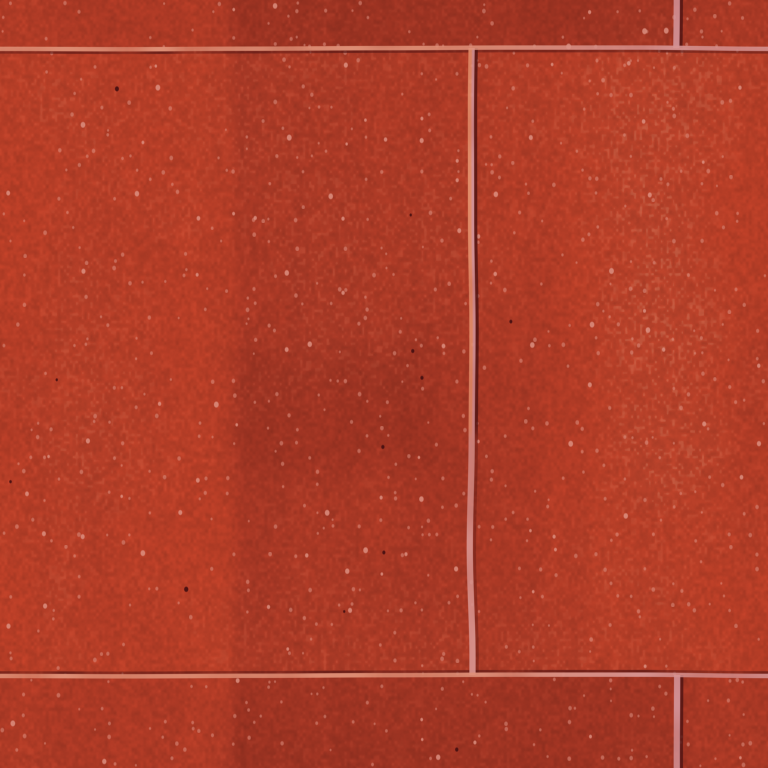
Write a WebGL 2 fragment shader that draws this texture.

```glsl
#version 300 es
precision highp float;
// Red sandstone cladding: one tall course and one low course per tile, each with
// a single upright joint. Thin pale mortar lines carry a dark edge; the stone is
// shaded by broad stains, periodic value noise, fine grain and scattered flecks.
uniform vec2 u_resolution;
out vec4 outColor;

const vec3 STONE_LIGHT = vec3(0.715, 0.240, 0.150);
const vec3 STONE_MID   = vec3(0.645, 0.212, 0.140);
const vec3 STONE_DARK  = vec3(0.570, 0.180, 0.120);
const vec3 DUST        = vec3(0.740, 0.390, 0.290);
const vec3 FLECK       = vec3(0.860, 0.560, 0.500);
const vec3 MORTAR_WARM = vec3(0.890, 0.560, 0.420);
const vec3 MORTAR_PINK = vec3(0.830, 0.580, 0.600);
const vec3 SHADOW      = vec3(0.300, 0.070, 0.070);

const float BED_LOW = 0.121;      // height of the lower bed joint
const float TALL = 0.8165;        // height of the tall course
const float TALL_JOINT = 0.6135;  // upright joint of the tall course
const float LOW_JOINT = 0.880;    // upright joint of the low course

// Integer hash of a lattice cell, giving 0..1
float hash(vec2 cell, uint seed) {
  uvec2 q = uvec2(ivec2(cell));
  uint h = q.x * 1597334677u ^ q.y * 3812015801u ^ seed * 2798796415u;
  h = (h ^ (h >> 16)) * 2246822519u;
  h = (h ^ (h >> 13)) * 3266489917u;
  return float((h ^ (h >> 16)) >> 8) / 16777216.0;
}

// Value noise that wraps over the unit square
float noise(vec2 uv, vec2 cells, uint seed) {
  vec2 p = uv * cells, i = floor(p), f = fract(p);
  f = f * f * (3.0 - 2.0 * f);
  vec2 a = mod(i, cells), b = mod(i + 1.0, cells);
  return mix(mix(hash(a, seed), hash(vec2(b.x, a.y), seed), f.x),
             mix(hash(vec2(a.x, b.y), seed), hash(b, seed), f.x), f.y);
}

float fbm(vec2 uv, vec2 cells, uint seed) {
  float sum = 0.0, weight = 0.5;
  for (uint k = 0u; k < 4u; k++) {
    sum += weight * noise(uv, cells, seed + k);
    cells *= 2.0;
    weight *= 0.5;
  }
  return sum / 0.9375;
}

// Soft-edged stroke around distance zero
float stroke(float d, float halfWidth, float px) {
  return 1.0 - smoothstep(halfWidth - px, halfWidth + px, abs(d));
}

// Distance that wraps at the edges of the tile
float wrapDist(float a, float b) {
  return fract(a - b + 0.5) - 0.5;
}

// One small round fleck in some of the cells
float flecks(vec2 uv, float cells, float chance, float radius, float px, uint seed) {
  vec2 p = uv * cells, id = mod(floor(p), cells);
  vec2 centre = 0.3 + 0.4 * vec2(hash(id, seed), hash(id, seed + 1u));
  float size = radius * mix(0.5, 1.0, hash(id, seed + 2u));
  float d = length((fract(p) - centre) * vec2(1.0, 0.8)) / cells;
  return step(hash(id, seed + 3u), chance) * (1.0 - smoothstep(size - px, size + px, d));
}

// Broad bump over an interval
float band(float x, float lo, float hi, float soft) {
  return smoothstep(lo - soft, lo + soft, x) * (1.0 - smoothstep(hi - soft, hi + soft, x));
}

vec3 stone(vec2 uv, float low, float px) {
  // Stains: a sharp upright step, a fading right side and a darker low course
  float step3 = smoothstep(0.292, 0.318, uv.x);
  float stain = step3 * mix(0.72, 0.10, smoothstep(0.55, 0.85, uv.x));
  stain += 0.35 * band(uv.y, 0.38, 0.54, 0.03) * band(uv.x, 0.29, 0.56, 0.04);
  stain += 0.25 * band(uv.y, 0.15, 0.55, 0.10) * band(uv.x, 0.30, 0.74, 0.05);
  float lowStain = 0.45 + step3 * mix(0.95, 0.2, smoothstep(0.75, 1.0, uv.x));
  stain = mix(stain, lowStain, low);
  stain += 0.9 * (fbm(uv, vec2(5.0, 4.0), 11u) - 0.5);
  stain += 0.35 * (noise(uv, vec2(36.0, 3.0), 23u) - 0.5);
  vec3 col = mix(STONE_LIGHT, STONE_MID, clamp(stain, 0.0, 1.0));
  col = mix(col, STONE_DARK, clamp(stain - 1.0, 0.0, 1.0));
  // Pale dust, thicker toward the right and left margins
  float cover = 0.35 + 0.5 * band(uv.x, 0.78, 0.97, 0.06) + 0.25 * band(uv.x, 0.04, 0.12, 0.04);
  cover *= mix(1.0, 0.3, low) * smoothstep(0.2, 0.75, fbm(uv, vec2(7.0), 31u));
  float grain = noise(uv, vec2(260.0, 210.0), 41u);
  col = mix(col, DUST, cover * (0.12 + 0.65 * smoothstep(0.55, 1.0, grain)));
  col *= 1.0 + 0.13 * (fbm(uv, vec2(130.0), 47u) - 0.5) + 0.10 * (grain - 0.5);
  // Bright flecks and rare dark pits
  col = mix(col, FLECK, 0.55 * flecks(uv, 110.0, 0.06, 0.0024, px, 53u));
  col = mix(col, FLECK, 0.85 * flecks(uv, 41.0, 0.07, 0.0031, px, 61u));
  return mix(col, SHADOW, flecks(uv, 23.0, 0.025, 0.0028, px, 71u));
}

void main() {
  vec2 uv = gl_FragCoord.xy / u_resolution;
  float px = 0.8 / u_resolution.y;
  float wanderX = 0.004 * (noise(uv, vec2(1.0, 7.0), 83u) - 0.5);
  float wanderY = 0.004 * (noise(uv, vec2(6.0, 1.0), 89u) - 0.5);
  float rise = fract(uv.y - BED_LOW + wanderY);
  float low = step(TALL, rise);

  // Signed offsets to the two bed joints (positive inside the tall course) and the upright
  float lowBed = wrapDist(rise, 0.0), highBed = TALL - rise;
  float bed = abs(lowBed) < abs(highBed) ? lowBed : highBed;
  float upright = wrapDist(uv.x + wanderX, mix(TALL_JOINT, LOW_JOINT, low));
  float upper = smoothstep(0.42, 0.45, uv.y);
  float wear = noise(uv, vec2(24.0), 97u);

  vec3 col = stone(uv, low, px);
  // Dark edges first, pale mortar over them
  col = mix(col, SHADOW, stroke(upright - 0.0055, 0.0026, px) * mix(0.35, 0.8, max(upper, low)));
  col = mix(col, SHADOW, stroke(bed - 0.0040, 0.0022, px) * mix(0.25, 0.7, wear));
  float pinkSide = mix(0.75, smoothstep(-0.001, 0.002, upright), upper);
  vec3 uprightColor = mix(MORTAR_WARM, MORTAR_PINK, max(pinkSide, low));
  col = mix(col, uprightColor, stroke(upright, 0.0041, px) * mix(0.75, 1.0, wear));
  vec3 bedColor = mix(MORTAR_WARM, MORTAR_PINK, 0.25 + 0.6 * smoothstep(0.55, 0.9, uv.x));
  col = mix(col, bedColor, stroke(bed, 0.0029, px) * mix(0.65, 1.0, wear));
  outColor = vec4(col, 1.0);
}
```
